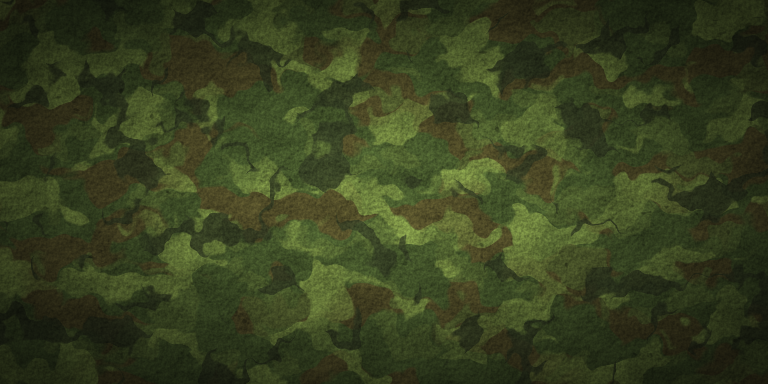
A Shadertoy shader for this pattern:

```glsl
// Worn woodland camouflage on rough plaster, darkened toward the borders.
// Warped gradient noise is cut at thresholds into overlapping colour patches;
// finer noise adds stains, embossed grit and scattered pits.

const vec3 MOSS  = vec3(0.275, 0.345, 0.172);
const vec3 FERN  = vec3(0.345, 0.415, 0.200);
const vec3 EARTH = vec3(0.325, 0.298, 0.158);
const vec3 LEAF  = vec3(0.450, 0.530, 0.250);
const vec3 SHADE = vec3(0.200, 0.235, 0.138);

// Unit gradient picked by lattice cell
vec2 gradientAt(vec2 cell) {
    vec3 h = fract(cell.xyx * vec3(0.1031, 0.1030, 0.0973));
    h += dot(h, h.yzx + 33.33);
    float angle = 6.2832 * fract((h.x + h.y) * h.z);
    return vec2(cos(angle), sin(angle));
}

float gradientNoise(vec2 p) {
    vec2 i = floor(p), f = p - i;
    vec2 u = f * f * f * (f * (f * 6.0 - 15.0) + 10.0);
    vec2 e = vec2(1.0, 0.0);
    float a = dot(gradientAt(i), f);
    float b = dot(gradientAt(i + e), f - e);
    float c = dot(gradientAt(i + e.yx), f - e.yx);
    float d = dot(gradientAt(i + e.xx), f - e.xx);
    return mix(mix(a, b, u.x), mix(c, d, u.x), u.y);
}

// Octaves of noise, each turned to hide the lattice
float fbm(vec2 p, int octaves, float gain) {
    float sum = 0.0, weight = 1.0;
    for (int i = 0; i < octaves; i++) {
        sum += weight * gradientNoise(p);
        p = mat2(1.6, 1.2, -1.2, 1.6) * p + 17.3;
        weight *= gain;
    }
    return sum;
}

// Push the domain around to give patches lobes and fingers
vec2 warp(vec2 p, float scale, float amount) {
    vec2 q = p * scale;
    return p + amount * vec2(fbm(q + 5.2, 2, 0.5), fbm(q + 41.7, 2, 0.5));
}

// Soft-edged cut of a field
float patchMask(float field, float threshold) {
    return smoothstep(threshold - 0.04, threshold + 0.04, field);
}

// Wide lobed patches
float blobs(vec2 p, vec2 scale, vec2 offset) {
    return fbm(p * scale + offset, 3, 0.36);
}

// Thin winding branches, present only where a broad noise allows
float branches(vec2 p) {
    float ridge = abs(fbm(p * vec2(6.5, 7.0) + 63.1, 2, 0.45));
    float presence = gradientNoise(p * vec2(6.0, 8.0) + 28.4);
    return 0.75 * presence - 1.4 * ridge;
}

vec3 camouflage(vec2 p) {
    vec2 q = warp(p, 11.0, 0.055);
    float earth = patchMask(blobs(q, vec2(4.2, 8.0), vec2(81.3, 12.9)), 0.09);
    float fern  = patchMask(blobs(q, vec2(6.5, 11.0), vec2(23.8, 57.4)), 0.16);
    float leaf  = patchMask(blobs(q, vec2(5.6, 9.0), vec2(7.7, 33.1)), 0.14);
    float shade = patchMask(branches(warp(p, 17.0, 0.035)), 0.035);
    float fade  = 0.82 + 0.6 * fbm(p * 6.0 + 90.0, 2, 0.5);

    vec3 colour = mix(MOSS, EARTH, earth * 0.9);
    colour = mix(colour, FERN, fern * 0.75);
    colour = mix(colour, LEAF, leaf * clamp(fade, 0.45, 1.0));
    return mix(colour, SHADE, shade * 0.8);
}

// Surface height of the plaster
float plaster(vec2 p) {
    return fbm(p * 42.0, 3, 0.7);
}

// Light falling from the upper left over the plaster
float relief(vec2 p) {
    vec2 towardLight = vec2(-0.003, 0.004);
    return plaster(p) - plaster(p + towardLight);
}

// Small dark holes, sparse and clustered
float pits(vec2 p) {
    float holes = smoothstep(0.36, 0.55, gradientNoise(p * vec2(50.0, 60.0) + 3.7));
    return holes * smoothstep(-0.05, 0.3, gradientNoise(p * 6.0 + 51.0));
}

float vignette(vec2 centred) {
    return mix(1.03, 0.32, smoothstep(0.12, 1.42, length(centred)));
}

void mainImage(out vec4 fragColor, in vec2 fragCoord) {
    vec2 p = fragCoord / iResolution.y;
    vec2 centred = 2.0 * fragCoord / iResolution.xy - 1.0;

    vec3 colour = camouflage(p);

    // Stains, grit and pits
    float stain = fbm(p * vec2(9.0, 14.0) + 19.0, 4, 0.65);
    float grain = fbm(p * 115.0 + 70.0, 2, 0.8);
    float wear = 1.0 + 0.18 * stain + 0.2 * grain + 0.2 * relief(p);
    colour *= wear * (1.0 - 0.3 * pits(p));

    colour *= vignette(centred);
    fragColor = vec4(clamp(colour, 0.0, 1.0), 1.0);
}
```
